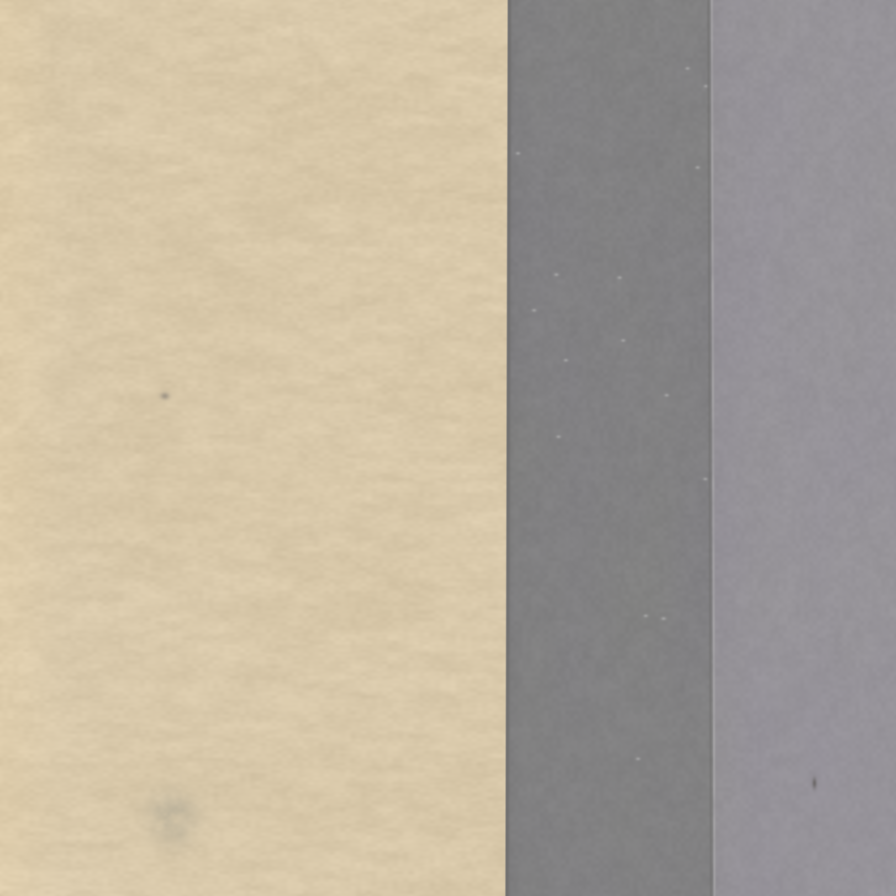
Write a three.js fragment shader that draws this background.

```glsl
// A sheet of cream paper beside a dark grey strip and a paler violet-grey panel.
// Two slightly tilted vertical edges split the canvas; stretched value noise
// gives the fibres and grain, and a hashed grid scatters the small specks.

varying vec2 vUv;

const vec3 PAPER = vec3(0.848, 0.784, 0.664);
const vec3 STRIP = vec3(0.508, 0.505, 0.510);
const vec3 PANEL = vec3(0.590, 0.578, 0.600);
const vec3 SEAM_DARK = vec3(0.43, 0.425, 0.42);
const vec3 SEAM_LIGHT = vec3(0.66, 0.655, 0.66);
const vec3 STAIN = vec3(0.70, 0.67, 0.59);
const vec3 FLECK = vec3(0.40, 0.385, 0.38);
const vec3 DUST = vec3(0.68, 0.68, 0.68);

const float PAPER_EDGE = 0.5640;   // x at the bottom
const float PAPER_LEAN = 0.0026;   // shift of x towards the top
const float PANEL_EDGE = 0.7965;
const float PANEL_LEAN = -0.0030;
const float EDGE_SOFT = 0.0013;
const vec2 STAIN_POS = vec2(0.192, 0.088);
const vec2 PAPER_FLECK_POS = vec2(0.184, 0.558);
const vec2 PANEL_FLECK_POS = vec2(0.909, 0.126);
const float FIBRE_AMOUNT = 0.060;
const float GRAIN_AMOUNT = 0.022;
const float DUST_CELLS = 44.0;
const float DUST_CHANCE = 0.045;

float hash(vec2 p) {
  vec3 q = fract(vec3(p.xyx) * 0.1031);
  q += dot(q, q.yzx + 33.33);
  return fract((q.x + q.y) * q.z);
}

float valueNoise(vec2 p) {
  vec2 cell = floor(p);
  vec2 f = fract(p);
  f = f * f * (3.0 - 2.0 * f);
  float low = mix(hash(cell), hash(cell + vec2(1.0, 0.0)), f.x);
  float high = mix(hash(cell + vec2(0.0, 1.0)), hash(cell + vec2(1.0)), f.x);
  return mix(low, high, f.y);
}

// Noise centred on zero, with three octaves
float fbm(vec2 p) {
  float sum = 0.0;
  float weight = 0.5;
  for (int i = 0; i < 3; i++) {
    sum += weight * (valueNoise(p) - 0.5);
    p = p * 2.03 + 17.3;
    weight *= 0.5;
  }
  return sum;
}

// Soft line of the given half width around d = 0
float ridge(float d, float halfWidth) {
  return exp(-d * d / (halfWidth * halfWidth));
}

float spot(vec2 uv, vec2 center, vec2 radius) {
  vec2 d = (uv - center) / radius;
  return exp(-dot(d, d));
}

// Sparse pale dots, one at most in each grid cell
float dust(vec2 uv) {
  vec2 cell = floor(uv * DUST_CELLS);
  vec2 jitter = vec2(hash(cell + 3.7), hash(cell + 91.2));
  vec2 center = (cell + 0.2 + 0.6 * jitter) / DUST_CELLS;
  float present = step(1.0 - DUST_CHANCE, hash(cell + 41.5));
  return present * spot(uv, center, vec2(0.0026, 0.0019));
}

vec3 paperColor(vec2 uv) {
  float fibres = fbm(uv * vec2(32.0, 90.0));
  float clouds = fbm(uv * vec2(5.0, 9.0) + 40.0);
  float grain = valueNoise(uv * vec2(170.0, 230.0)) - 0.5;
  vec3 color = PAPER + FIBRE_AMOUNT * fibres + GRAIN_AMOUNT * grain;
  color += clouds * vec3(0.025, 0.028, 0.035);
  color += vec3(0.015, 0.010, 0.0) * (1.0 - smoothstep(0.0, 0.08, uv.x));
  float blotch = spot(uv, STAIN_POS, vec2(0.023, 0.026));
  color = mix(color, STAIN, blotch * clamp(0.65 + 1.4 * fbm(uv * 60.0), 0.0, 1.0));
  return mix(color, FLECK, 0.45 * spot(uv, PAPER_FLECK_POS, vec2(0.005, 0.004)));
}

vec3 greyTexture(vec2 uv) {
  float grain = valueNoise(uv * 210.0) - 0.5;
  float weave = fbm(uv * vec2(75.0, 60.0) + 8.0);
  float tint = fbm(uv * vec2(14.0, 6.0) + 23.0);
  return vec3(0.018 * grain + 0.028 * weave) + tint * vec3(0.006, 0.012, -0.012);
}

void main() {
  vec2 uv = vUv;
  float fromPaper = uv.x - PAPER_EDGE - PAPER_LEAN * uv.y;
  float fromPanel = uv.x - PANEL_EDGE - PANEL_LEAN * uv.y;
  vec3 texture = greyTexture(uv);

  // Dark strip, shaded beside the paper, with scattered dust
  vec3 strip = STRIP + texture;
  strip -= 0.025 * exp(-max(fromPaper, 0.0) / 0.012);
  strip = mix(strip, DUST, 0.65 * dust(uv));

  // Pale panel, a little darker near its seam
  vec3 panel = PANEL + texture;
  panel -= 0.018 * exp(-max(fromPanel, 0.0) / 0.025);
  panel = mix(panel, FLECK, 0.8 * spot(uv, PANEL_FLECK_POS, vec2(0.0025, 0.006)));

  // Join the three areas and draw their seams
  vec3 color = mix(strip, panel, smoothstep(-EDGE_SOFT, EDGE_SOFT, fromPanel));
  float wear = 0.55 + 0.5 * valueNoise(vec2(3.0, uv.y * 50.0));
  color = mix(color, SEAM_LIGHT, 0.7 * wear * ridge(fromPanel - 0.001, 0.0016));
  color = mix(color, SEAM_DARK, 0.45 * ridge(fromPanel + 0.003, 0.0016));
  color = mix(color, SEAM_DARK, 0.75 * ridge(fromPaper - 0.002, 0.0022));
  color = mix(paperColor(uv), color, smoothstep(-EDGE_SOFT, EDGE_SOFT, fromPaper));
  gl_FragColor = vec4(color, 1.0);
}
```
